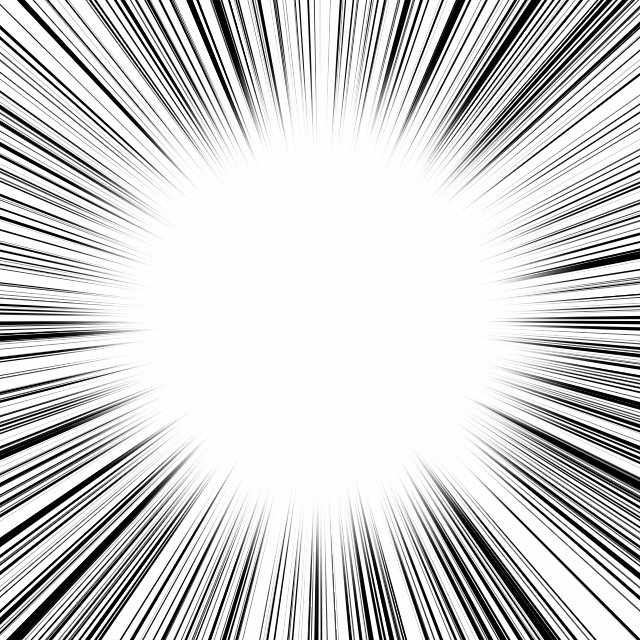
A WebGL 1 fragment shader for this background:

```glsl
precision highp float;
// Draws a burst of black speed lines radiating around a blank white disc.

uniform vec2 u_resolution;

const float TAU = 6.2831853;
const vec3 PAPER = vec3(0.995);
const vec3 INK = vec3(0.005);

float hash(float n, float seed) {
    vec2 p = fract(vec2(n, seed) * vec2(0.1031, 0.1137) + 0.37);
    p += dot(p, p.yx + 33.33);
    return fract((p.x + p.y) * p.x * 17.17);
}

// Bell-shaped bump around a direction, both given in degrees
float bump(float angle, float center, float width) {
    float offset = mod(angle - center + 180.0, 360.0) - 180.0;
    return exp(-offset * offset / (width * width));
}

// Share of occupied directions, with a few sparser sectors
float density(float angle) {
    float gaps = bump(angle, 35.0, 7.0) + bump(angle, 135.0, 8.0)
               + bump(angle, 173.0, 5.0) + bump(angle, 315.0, 5.0);
    float clusters = bump(angle, 54.0, 8.0) + bump(angle, 202.0, 9.0)
                   + bump(angle, 330.0, 8.0);
    return clamp(1.0 - 0.6 * gaps + 0.25 * clusters, 0.0, 1.3);
}

// One ring of wedges: each angular cell holds at most one random line.
// widths is the smallest and largest half width as a share of the cell.
float rayLayer(float turn, float radius, float pixel, float count,
               float chance, vec2 widths, float seed) {
    float position = turn * count;
    float cell = mod(floor(position), count);
    float pick = hash(cell, seed + 1.0);
    float present = step(pick, chance * density((cell + 0.5) / count * 360.0));

    // Random thickness, mostly thin, narrowing toward the inner tip
    float size = hash(cell, seed + 2.0);
    float start = mix(0.235, 0.295, hash(cell, seed + 3.0));
    float growth = smoothstep(start, start + 0.17, radius);
    float halfWidth = mix(widths.x, widths.y, size * size) * mix(0.6, 1.0, growth);

    // Random place inside the cell, kept clear of its borders
    float center = mix(widths.y, 1.0 - widths.y, hash(cell, seed + 4.0));
    float edge = halfWidth - abs(fract(position) - center);

    // Pixel coverage of the line
    float blur = pixel * count / (TAU * max(radius, 0.05));
    float coverage = clamp(edge / blur + 0.5, 0.0, 1.0);
    coverage *= min(1.0, 2.0 * halfWidth / blur);
    return present * coverage * growth;
}

void main() {
    float side = min(u_resolution.x, u_resolution.y);
    vec2 point = (gl_FragCoord.xy - 0.5 * u_resolution) / side;
    float pixel = 1.0 / side;
    float radius = length(point);
    float turn = fract(atan(point.y, point.x + 1e-6) / TAU + 1.0);

    // Bold accents, regular strokes, then hairlines
    float bold = rayLayer(turn, radius, pixel, 88.0, 0.42, vec2(0.05, 0.17), 11.0);
    float medium = rayLayer(turn, radius, pixel, 190.0, 0.62, vec2(0.06, 0.19), 29.0);
    float thin = rayLayer(turn, radius, pixel, 310.0, 0.56, vec2(0.06, 0.17), 47.0);
    float hair = rayLayer(turn, radius, pixel, 530.0, 0.50, vec2(0.05, 0.20), 73.0);

    float clear = (1.0 - bold) * (1.0 - medium) * (1.0 - thin) * (1.0 - 0.75 * hair);
    gl_FragColor = vec4(mix(INK, PAPER, clear), 1.0);
}
```
